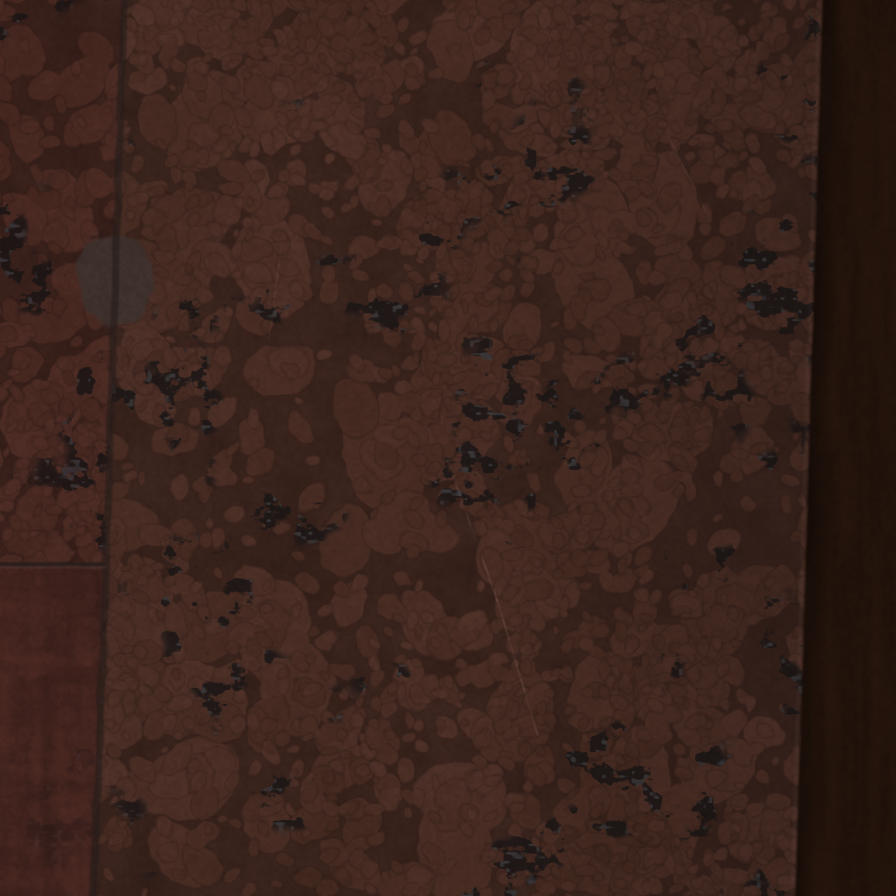
A WebGL 2 fragment shader for this texture:

```glsl
#version 300 es
precision highp float;
// Dim red-brown conglomerate stone slabs with rounded pebbles, pits, joints and a dark wood border.
uniform vec2 u_resolution;
out vec4 outColor;

float hash(vec2 p) {
  vec3 q = fract(p.xyx * vec3(0.1031, 0.1030, 0.0973));
  q += dot(q, q.yzx + 33.33);
  return fract((q.x + q.y) * q.z);
}

float noise(vec2 p) {
  vec2 i = floor(p), f = fract(p);
  f = f * f * (3.0 - 2.0 * f);
  return mix(mix(hash(i), hash(i + vec2(1, 0)), f.x),
             mix(hash(i + vec2(0, 1)), hash(i + vec2(1, 1)), f.x), f.y);
}

float fbm(vec2 p) {
  float sum = 0.0, amp = 0.5;
  for (int i = 0; i < 4; i++) {
    sum += amp * noise(p);
    p = p * 2.03 + 17.3;
    amp *= 0.5;
  }
  return sum / 0.9375;
}

// Signed distance to the nearest scattered pebble, and its random tone
vec2 pebbles(vec2 p, float scale, float density, float seed) {
  vec2 cell = floor(p * scale);
  vec2 best = vec2(1.0, 0.5);
  for (int y = -1; y <= 1; y++)
  for (int x = -1; x <= 1; x++) {
    vec2 id = cell + vec2(x, y), key = id + seed;
    vec2 center = id + 0.15 + 0.7 * vec2(hash(key), hash(key + 41.7));
    float clump = noise(center / scale * 8.0 + 5.0) - 0.5;
    if (hash(key + 83.1) > density + 0.8 * clump) continue;
    float angle = 6.283 * hash(key + 12.9);
    vec2 axis = vec2(cos(angle), sin(angle));
    vec2 d = p * scale - center;
    vec2 q = vec2(dot(d, axis) * 0.8, dot(d, vec2(-axis.y, axis.x)) * 1.15);
    float dist = (length(q) - mix(0.26, 0.56, hash(key + 60.3))) / scale;
    if (dist < best.x) best = vec2(dist, hash(key + 29.4));
  }
  return best;
}

float segmentLine(vec2 p, vec2 a, vec2 b, float width, float px) {
  vec2 ab = b - a;
  float t = clamp(dot(p - a, ab) / dot(ab, ab), 0.0, 1.0);
  return 1.0 - smoothstep(width, width + 1.5 * px, length(p - a - ab * t));
}

vec3 stone(vec2 p, float px) {
  // Dark matrix between the pebbles
  vec3 col = mix(vec3(0.19, 0.112, 0.088), vec3(0.235, 0.148, 0.122), fbm(p * 24.0));
  vec2 warped = p + 0.014 * (vec2(fbm(p * 22.0), fbm(p * 22.0 + 50.0)) - 0.5)
                  + 0.004 * (vec2(noise(p * 95.0), noise(p * 95.0 + 9.0)) - 0.5);
  // Pebble layers from coarse to fine
  float scale = 11.0;
  for (int i = 0; i < 4; i++) {
    vec2 peb = pebbles(warped, scale, 0.76 - 0.11 * float(i), 137.0 * float(i));
    float tone = clamp(0.5 * peb.y + 0.9 * fbm(p * 6.0) - 0.15, 0.0, 1.0);
    vec3 face = mix(vec3(0.248, 0.150, 0.115), vec3(0.298, 0.186, 0.152), tone);
    float soft = 0.0012 + px;
    col = mix(col, face, 1.0 - smoothstep(-soft, soft, peb.x));
    col *= 1.0 - 0.11 * (1.0 - smoothstep(0.0, 0.0015 + px, abs(peb.x)));
    scale *= 1.75;
  }
  // Clustered black pits with cold glints
  float cluster = smoothstep(0.54, 0.62, fbm(p * 9.0 + 31.0));
  float pit = cluster * smoothstep(0.59, 0.66, fbm(p * vec2(42.0, 52.0) + 7.0));
  float glint = smoothstep(0.66, 0.88, noise(p * vec2(150.0, 210.0)));
  vec3 pitCol = mix(vec3(0.105, 0.085, 0.083), vec3(0.25, 0.255, 0.27), 0.7 * glint);
  return mix(col, pitCol, 0.9 * pit);
}

vec3 wood(vec2 p) {
  float grain = fbm(p * vec2(85.0, 9.0)) - 0.5;
  return vec3(0.13, 0.072, 0.042) * (1.0 + 0.3 * grain);
}

void main() {
  vec2 uv = gl_FragCoord.xy / u_resolution;
  float px = 1.0 / min(u_resolution.x, u_resolution.y);
  float wobble = 0.003 * (noise(uv * 40.0) - 0.5);
  float joint = uv.x - mix(0.105, 0.139, uv.y) - wobble;
  float border = uv.x - mix(0.888, 0.918, uv.y) - 0.3 * wobble;
  float crossJoint = uv.y - 0.37 - 0.3 * wobble;
  float left = 1.0 - smoothstep(-px, px, joint);
  float lower = left * (1.0 - smoothstep(-px, px, crossJoint));

  // Slabs: each is cut from another part of the stone
  vec3 col = stone(uv + vec2(3.0, 5.0) * step(joint, 0.0), px);
  float streak = fbm(uv * vec2(12.0, 65.0)) + fbm(uv * vec2(75.0, 6.0)) - 1.0;
  col = mix(col, vec3(0.255, 0.145, 0.122) * (1.0 + 0.35 * streak), 0.7 * lower);
  col *= mix(vec3(1.0), vec3(1.0, 0.92, 0.94), left);

  // Grey filler spot
  vec2 spot = (uv - vec2(0.128, 0.69)) * vec2(1.0, 0.82);
  float spotDist = length(spot) - 0.041 - 0.02 * (fbm(uv * 28.0) - 0.5);
  col = mix(col, vec3(0.235, 0.19, 0.175), 0.9 * (1.0 - smoothstep(-0.003, 0.003, spotDist)));

  // Joints with a faint pale edge
  float seam = 1.0 - smoothstep(0.002, 0.005 + px, abs(joint));
  float crossSeam = left * (1.0 - smoothstep(0.001, 0.003 + px, abs(crossJoint)));
  float pale = left * (1.0 - smoothstep(0.0, 0.002 + px, abs(crossJoint + 0.003)));
  col = mix(col, vec3(0.145, 0.107, 0.098), max(0.65 * seam, 0.8 * crossSeam));
  col += 0.04 * pale;

  // Fine scratches
  float scratch = segmentLine(uv, vec2(0.50, 0.485), vec2(0.555, 0.33), 0.0004, px);
  scratch += segmentLine(uv, vec2(0.555, 0.33), vec2(0.60, 0.18), 0.0004, px);
  scratch += 0.6 * segmentLine(uv, vec2(0.32, 0.77), vec2(0.30, 0.62), 0.0004, px);
  scratch += 0.6 * segmentLine(uv, vec2(0.745, 0.85), vec2(0.795, 0.75), 0.0004, px);
  col += vec3(0.08, 0.065, 0.06) * scratch * noise(uv * 60.0);

  // Slab edge, wood border, light falloff and grain
  col += 0.025 * (1.0 - smoothstep(0.0, 0.004, abs(border + 0.004)));
  float edgeShade = 1.0 - 0.3 * (1.0 - smoothstep(0.0, 0.03, border));
  col = mix(col, wood(uv) * edgeShade, smoothstep(-0.001 - px, 0.001 + px, border));
  col *= 1.02 - 0.12 * smoothstep(0.45, 0.95, uv.x) * (1.0 - left) * step(border, 0.0);
  col *= 1.0 + 0.09 * (noise(uv * 260.0) - 0.5) + 0.06 * (noise(uv * 120.0) - 0.5);
  outColor = vec4(col, 1.0);
}
```
